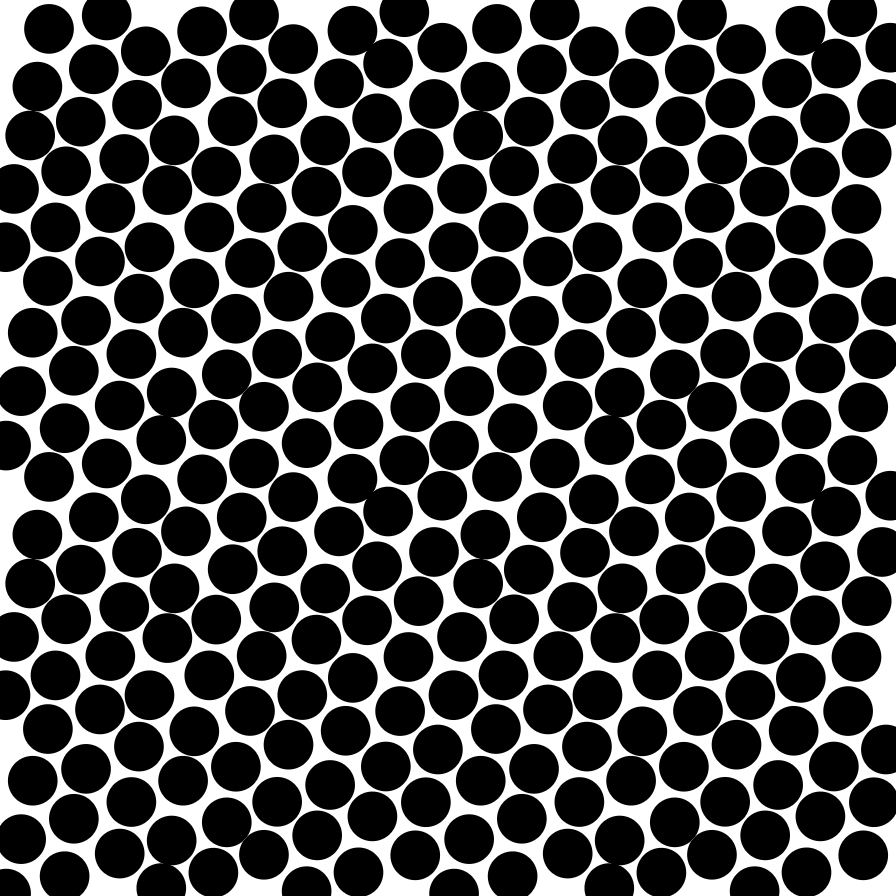
Reproduce this pattern procedurally as a WebGL 2 fragment shader.

```glsl
#version 300 es
precision highp float;
// Black discs on white, set on a tilted, slightly jittered triangular lattice that repeats every half canvas.

#define TILES 2.0                    // repeats of the tile across the canvas
#define SITES 75                     // discs per tile
#define STEP_A vec2(9.0, 3.0)        // lattice steps, in 1/SITES of a tile
#define STEP_B vec2(-2.0, -9.0)
#define ORIGIN vec2(0.060, 0.691)    // lattice origin, in tiles
#define RADIUS 0.0277                // disc radius, in canvas units
#define JITTER 0.0037                // largest shift of a centre per axis
#define INK vec3(0.0)
#define PAPER vec3(1.0)
#define SEED 11u

uniform vec2 u_resolution;
out vec4 fragColor;

uint hash(uint n) {
    n = n * 747796405u + 2891336453u;
    n = ((n >> ((n >> 28u) + 4u)) ^ n) * 277803737u;
    return (n >> 22u) ^ n;
}

float random(uint n) {
    return float(hash(n) >> 8u) / 16777216.0;
}

// Same shift for the same site in every tile.
vec2 siteShift(ivec2 cell) {
    int site = (9 * cell.x - 2 * cell.y) % SITES;
    uint key = uint((site + SITES) % SITES) * 2u + SEED * 1000u;
    return JITTER * (2.0 * vec2(random(key), random(key + 1u)) - 1.0);
}

// Signed distance to the nearest disc whose centre lies on the canvas.
float discDistance(vec2 p, vec2 canvas) {
    mat2 lattice = mat2(STEP_A, STEP_B) / (float(SITES) * TILES);
    vec2 origin = ORIGIN / TILES;
    ivec2 home = ivec2(round(inverse(lattice) * (p - origin)));
    float nearest = 1.0;
    for (int j = -1; j <= 1; j++) {
        for (int i = -1; i <= 1; i++) {
            ivec2 cell = home + ivec2(i, j);
            vec2 centre = origin + lattice * vec2(cell) + siteShift(cell);
            bool onCanvas = all(greaterThanEqual(centre, vec2(0.0))) && all(lessThan(centre, canvas));
            if (onCanvas) nearest = min(nearest, length(p - centre) - RADIUS);
        }
    }
    return nearest;
}

void main() {
    float unit = min(u_resolution.x, u_resolution.y);
    float d = discDistance(gl_FragCoord.xy / unit, u_resolution / unit);

    // One-pixel edge smoothing.
    float coverage = clamp(0.5 - d * unit, 0.0, 1.0);
    fragColor = vec4(mix(PAPER, INK, coverage), 1.0);
}
```
